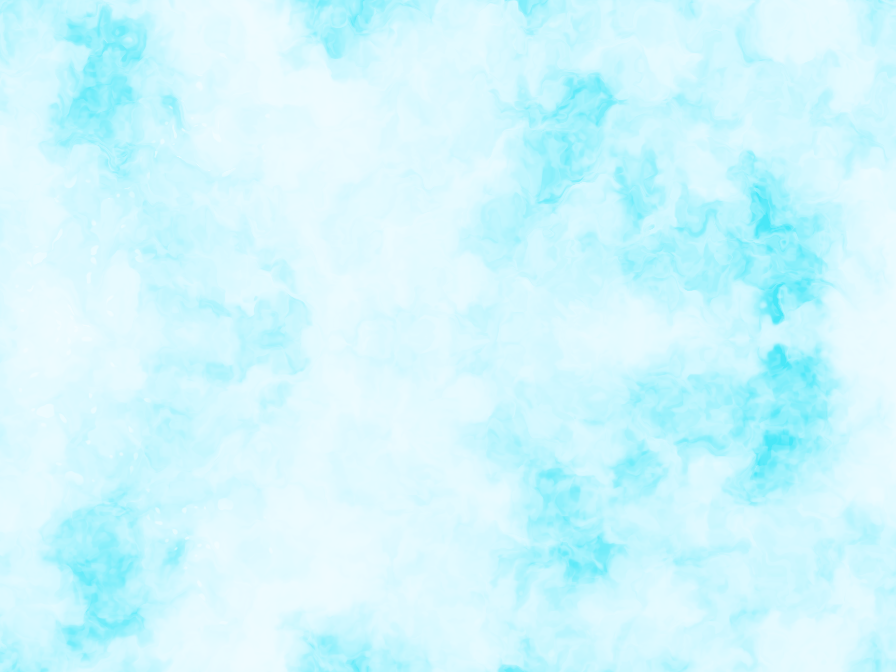
Write a WebGL 2 fragment shader that draws this texture.

```glsl
#version 300 es
precision highp float;
// Pale cyan watercolour wash, loosely mirrored about the middle height.
// Soft cellular noise is layered for the blotches, warped for torn edges,
// then turned into pigment density with crisp wash rims, streaks and flecks.

uniform vec2 u_resolution;
out vec4 fragColor;

vec3 hash3(vec2 cell) {
  vec3 h = fract(cell.xyx * vec3(0.1031, 0.1030, 0.0973));
  h += dot(h, h.yxz + 33.33);
  return fract((h.xxy + h.yzz) * h.zyx);
}

// Cellular noise in -1..1; higher sharpness gives flatter, crisper cells.
float softCells(vec2 p, float sharpness) {
  vec2 base = floor(p);
  float total = 0.0, weights = 0.0;
  for (int y = -1; y <= 1; y++) {
    for (int x = -1; x <= 1; x++) {
      vec2 cell = base + vec2(x, y);
      vec3 h = hash3(cell + 57.0);
      vec2 d = cell + 0.15 + 0.7 * h.xy - p;
      float w = exp(-sharpness * dot(d, d));
      total += w * (2.0 * h.z - 1.0);
      weights += w;
    }
  }
  return total / weights;
}

// Layered sines bend the large shapes; small cells tear their edges.
vec2 warp(vec2 p, float bend, float tear) {
  vec2 s = sin(p.yx * vec2(9.0, 7.0) + vec2(1.3, 4.1))
         + 0.5 * sin(p.yx * vec2(21.0, 17.0) + p * 8.0);
  vec2 t = vec2(softCells(p * 19.0, 10.0), softCells(p * 19.0 + 40.0, 10.0));
  vec2 f = vec2(softCells(p * 47.0 + 9.0, 10.0), softCells(p * 47.0 + 70.0, 10.0));
  return p + bend * s + tear * (t + 0.5 * f);
}

float blotches(vec2 p, float frequency, float gain) {
  float sum = 0.0, amplitude = 1.0;
  for (int i = 0; i < 5; i++) {
    sum += amplitude * softCells(p * frequency + float(i) * 13.7, 10.0);
    frequency *= 2.1;
    amplitude *= gain;
  }
  return sum;
}

// Flat washes with crisp rims that fade in and out.
float washes(vec2 p, float frequency) {
  float fade = smoothstep(-0.2, 0.5, softCells(p * frequency * 1.2 + 90.0, 6.0));
  return fade * softCells(p * frequency + 31.0, 80.0);
}

// Sparse ragged dabs, one at most per cell.
float flecks(vec2 p, float frequency, float share, float soft) {
  vec2 q = p * frequency;
  vec3 h = hash3(floor(q) + 211.0);
  float radius = mix(0.1, 0.28, h.y);
  float d = length(fract(q) - mix(vec2(0.35), vec2(0.65), h.xy)) - radius;
  float edge = soft * frequency;
  return step(1.0 - share, h.z) * (1.0 - smoothstep(-edge, edge, d));
}

// Pigment density to cyan; red falls fastest as the paint deepens.
vec3 pigment(float density) {
  float red = clamp(0.95 - 0.098 * exp(0.6 * density), 0.3, 1.0);
  float depth = red - 0.64;
  return min(vec3(red, 0.95 + 0.12 * depth, 0.99 + 0.05 * depth), 1.0);
}

void main() {
  vec2 p = gl_FragCoord.xy / u_resolution.y;
  float pixel = 1.0 / u_resolution.y;

  // Uneven fold hides the mirror line
  vec2 sway = warp(p, 0.006, 0.012) - p;
  p = vec2(p.x, abs(p.y - 0.5 + sway.y)) + 0.5 * sway;

  vec2 torn = warp(p, 0.016, 0.014);
  float density = 1.4 * blotches(torn + 7.0, 4.0, 0.66);

  // Pale pool left of the centre
  vec2 pool = (p - vec2(0.42, 0.12)) / vec2(0.36, 0.3);
  density += 0.1 - 0.75 * exp(-dot(pool, pool));

  // Overlapping washes, large and small
  vec2 bent = warp(p, 0.012, 0.004);
  density += 0.5 * washes(bent, 3.3) + 0.4 * washes(bent + 2.0, 8.0);

  // Brush streaks and paper grain, stronger in deep paint
  float deep = smoothstep(0.2, 2.0, density);
  density += (0.1 + 0.16 * deep) * softCells(torn * vec2(14.0, 70.0), 6.0);
  density += (0.08 + 0.25 * deep) * softCells(p * 120.0, 6.0);

  vec3 color = pigment(density);

  // Bare paper: faint warm clouds and clustered flecks
  vec3 paper = vec3(0.965, 0.992, 0.997);
  float cloud = smoothstep(0.4, 0.9, softCells(torn * 6.0 + 17.0, 9.0));
  float cluster = smoothstep(0.05, 0.5, softCells(p * 4.5 + 63.0, 6.0));
  vec2 dabbed = mix(p, torn, 0.35);
  float dabs = max(flecks(dabbed, 22.0, 0.1, pixel), flecks(dabbed + 5.0, 60.0, 0.14, pixel));
  color = mix(color, paper, 0.3 * cloud * (1.0 - deep));
  color = mix(color, paper, 0.55 * dabs * cluster);

  fragColor = vec4(color, 1.0);
}
```
